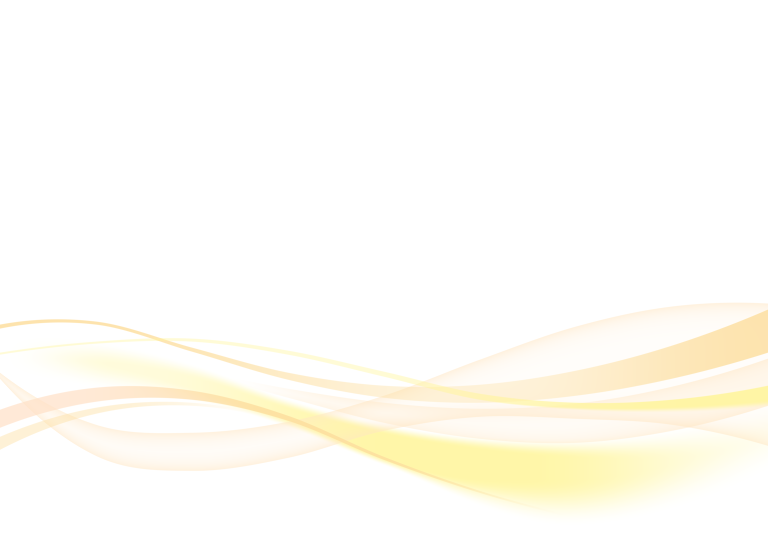
Give the GLSL for this background, as a WebGL 1 fragment shader.

```glsl
precision highp float;
// Translucent golden ribbons sweeping across the lower part of a white canvas.
// Each ribbon lies between two smooth curves through nine evenly spaced knots;
// fills, glowing rims and soft fades are blended from back to front.

uniform vec2 u_resolution;

#define CANVAS_UNITS 543.0   // canvas height in curve units, measured downward
#define EDGE_PIXELS 0.75     // half width of the smoothed edges
#define RIM_WIDTH 9.0        // reach of the inner glow at a veil's rim
#define GLOW_STRENGTH 0.85
#define PEACH vec3(1.0, 0.88, 0.78)
#define APRICOT vec3(1.0, 0.90, 0.76)
#define GOLD vec3(0.99, 0.87, 0.62)
#define LEMON vec3(1.0, 0.96, 0.60)

// Cubic interpolation weight of a knot at distance d
vec4 knotWeight(vec4 d) {
  d = abs(d);
  vec4 inner = (1.5 * d - 2.5) * d * d + 1.0;
  vec4 outer = ((-0.5 * d + 2.5) * d - 4.0) * d + 2.0;
  return mix(inner, outer, step(1.0, d)) * step(d, vec4(2.0));
}

// Depth of a curve through nine knots, with curved extrapolation at both ends
float curve(float x, vec4 a, vec4 b, float last) {
  float s = x * 8.0;
  float before = 3.0 * (a.x - a.y) + a.z;
  float after = 3.0 * (last - b.w) + b.z;
  return dot(a, knotWeight(s - vec4(0.0, 1.0, 2.0, 3.0)))
       + dot(b, knotWeight(s - vec4(4.0, 5.0, 6.0, 7.0)))
       + dot(vec4(before, last, after, 0.0), knotWeight(s - vec4(-1.0, 8.0, 9.0, 20.0)));
}

// Coverage between two depths, with separate edge softness
float band(float y, float top, float bottom, float softTop, float softBottom) {
  return smoothstep(-softTop, softTop, y - top)
       * smoothstep(-softBottom, softBottom, bottom - y);
}

// Glow that fades inward from both rims of a veil
float rim(float y, float top, float bottom) {
  return max(exp(-abs(y - top) / RIM_WIDTH), exp(-abs(bottom - y) / RIM_WIDTH));
}

void main() {
  vec2 uv = gl_FragCoord.xy / u_resolution;
  float x = uv.x;
  float y = (1.0 - uv.y) * CANVAS_UNITS;
  float aa = EDGE_PIXELS * CANVAS_UNITS / u_resolution.y;
  vec3 color = vec3(1.0);
  float top, bottom, mask, fade;

  // Broad yellow glow
  top = curve(x, vec4(350, 351, 370, 403), vec4(428, 442, 447, 442), 425.0);
  bottom = curve(x, vec4(360, 374, 394, 423), vec4(461, 492, 502, 486), 448.0);
  float softTop = 5.0 + 60.0 * (x - 0.45) * (x - 0.45);
  float softBottom = 4.0 + 20.0 * smoothstep(0.5, 0.75, x)
                   + 10.0 * (1.0 - smoothstep(0.1, 0.35, x));
  mask = band(y, top, bottom, softTop, softBottom);
  fade = smoothstep(0.0, 0.15, x) * mix(0.42, 1.0, smoothstep(0.18, 0.5, x))
       * (1.0 - 0.75 * smoothstep(0.68, 1.0, x));
  color = mix(color, LEMON, GLOW_STRENGTH * mask * fade);

  // Large twisted veil
  top = curve(x, vec4(372, 424, 432, 421), vec4(395, 359, 326, 306), 303.0);
  bottom = curve(x, vec4(378, 455, 470, 457), vec4(430, 416, 418, 424), 445.0);
  mask = band(y, top, bottom, aa, aa);
  fade = 0.07 + 0.48 * rim(y, top, bottom);
  color = mix(color, APRICOT, mask * fade);

  // Lower veil, emerging left of the center
  top = curve(x, vec4(350, 360, 370, 388), vec4(402, 408, 403, 386), 358.0);
  bottom = curve(x, vec4(350, 360, 372, 397), vec4(422, 438, 442, 430), 405.0);
  mask = band(y, top, bottom, aa, aa) * smoothstep(0.29, 0.45, x);
  fade = 0.10 + 0.32 * rim(y, top, bottom) + 0.15 * smoothstep(0.7, 1.0, x);
  color = mix(color, APRICOT, mask * fade);

  // Main ribbon: a fine line on the left, opening to the right
  top = curve(x, vec4(324, 321, 347, 372), vec4(385, 384, 370, 345), 309.0);
  bottom = curve(x, vec4(328, 324, 351, 379), vec4(397, 402, 395, 378), 352.0);
  mask = band(y, top, bottom, aa, aa);
  fade = mix(0.85, 0.36, smoothstep(0.1, 0.6, x)) + 0.46 * smoothstep(0.65, 1.0, x);
  color = mix(color, GOLD, mask * fade);

  // Yellow strand, brightening toward the right
  top = curve(x, vec4(352, 341, 338, 350), vec4(371, 393, 402, 399), 385.0);
  bottom = curve(x, vec4(354, 343, 341, 354), vec4(376, 399, 408, 409), 403.0);
  mask = band(y, top, bottom, aa, aa + 3.0 * smoothstep(0.6, 1.0, x));
  fade = mix(0.40, 0.85, smoothstep(0.45, 0.9, x));
  color = mix(color, LEMON, mask * fade);

  // Thin companion below the left crest
  top = curve(x, vec4(436, 407, 402, 420), vec4(456, 490, 517, 538), 555.0);
  bottom = curve(x, vec4(449, 413, 405, 422), vec4(458, 492, 519, 540), 557.0);
  mask = band(y, top, bottom, aa, aa) * (1.0 - smoothstep(0.15, 0.36, x));
  color = mix(color, GOLD, 0.42 * mask);

  // Peach crest narrowing into a golden tail
  top = curve(x, vec4(409, 387, 390, 415), vec4(456, 490, 516, 538), 555.0);
  bottom = curve(x, vec4(427, 401, 399, 420), vec4(459, 492, 518, 540), 557.0);
  mask = band(y, top, bottom, aa, aa) * (1.0 - smoothstep(0.48, 0.75, x));
  fade = mix(0.72, 0.85, smoothstep(0.1, 0.4, x));
  color = mix(color, mix(PEACH, GOLD, smoothstep(0.08, 0.36, x)), mask * fade);

  gl_FragColor = vec4(color, 1.0);
}
```
